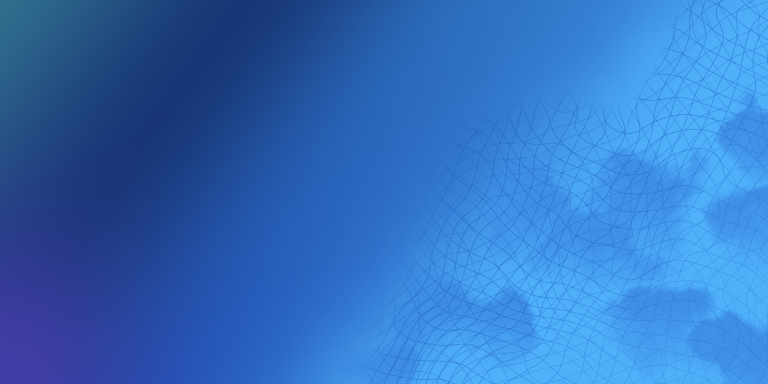
Give the GLSL for this background, as a Shadertoy shader.

```glsl
// Blue abstract backdrop: a diagonal colour ramp with teal and violet corners,
// soft billowing clouds at the lower right, and thin folded nets over them.
// The nets are grids bent by smooth noise; clouds are discs with noisy rims.

#define NET_DENSITY 25.0
#define NET_FOLD 0.17
#define NET_WIDTH 0.0021
#define NET_OPACITY 0.42
#define CLOUD_OPACITY 0.72
#define CLOUD_ROUGHNESS 0.20

const vec3 TEAL   = vec3(0.19, 0.44, 0.56);
const vec3 NAVY   = vec3(0.09, 0.21, 0.46);
const vec3 ROYAL  = vec3(0.15, 0.37, 0.72);
const vec3 AZURE  = vec3(0.23, 0.54, 0.88);
const vec3 SKY    = vec3(0.32, 0.71, 0.99);
const vec3 VIOLET = vec3(0.27, 0.24, 0.66);
const vec3 CLOUD  = vec3(0.22, 0.51, 0.88);
const vec3 THREAD = vec3(0.10, 0.34, 0.72);

// Cloud discs: centre x, centre y, radius
const vec3 PUFFS[10] = vec3[10](
    vec3(1.97, 0.62, 0.11), vec3(1.55, 0.36, 0.15), vec3(1.36, 0.45, 0.13),
    vec3(1.16, 0.15, 0.13), vec3(1.93, 0.06, 0.12), vec3(2.02, 0.40, 0.14),
    vec3(1.70, 0.47, 0.15), vec3(1.32, 0.14, 0.11), vec3(1.74, 0.17, 0.14),
    vec3(1.02, 0.04, 0.10));

float hash(vec2 p) {
    vec3 q = fract(vec3(p.xyx) * 0.1031);
    q += dot(q, q.yzx + 33.33);
    return fract((q.x + q.y) * q.z);
}

float noise(vec2 p) {
    vec2 i = floor(p), f = fract(p);
    vec2 u = f * f * f * (f * (f * 6.0 - 15.0) + 10.0);
    return mix(mix(hash(i), hash(i + vec2(1, 0)), u.x),
               mix(hash(i + vec2(0, 1)), hash(i + vec2(1, 1)), u.x), u.y);
}

float fbm(vec2 p) {
    float sum = 0.0, gain = 0.5;
    for (int i = 0; i < 5; i++) {
        sum += gain * noise(p);
        p = mat2(1.6, 1.2, -1.2, 1.6) * p + 7.3;
        gain *= 0.5;
    }
    return sum;
}

// Ramp across the dark diagonal band, plus the violet corner
vec3 backdrop(vec2 p) {
    float d = dot(p - vec2(0.70, 1.0), vec2(0.79, -0.61));
    vec3 col = mix(NAVY, TEAL, smoothstep(-0.02, -0.62, d));
    vec3 royal = ROYAL + vec3(0.04, 0.11, 0.03) * (p.y - 0.45);
    col = mix(col, royal, smoothstep(-0.06, 0.44, d));
    col = mix(col, AZURE, smoothstep(0.32, 0.95, d));
    return mix(col, VIOLET, 0.95 * exp(-dot(p * p, vec2(9.0, 6.0))));
}

// Puffs are crisp along the top and dissolve downwards
float clouds(vec2 p) {
    vec2 rough = vec2(fbm(p * 7.0), fbm(p * 7.0 + 31.0)) - 0.48;
    vec2 q = p + CLOUD_ROUGHNESS * rough;
    float cover = 0.0;
    for (int i = 0; i < 10; i++) {
        vec2 r = (q - PUFFS[i].xy) / PUFFS[i].z;
        float disc = smoothstep(1.08, 0.72, length(r));
        cover = max(cover, disc * smoothstep(-1.3, 0.5, r.y));
    }
    return cover;
}

// Antialiased lines where the coordinate g crosses whole numbers
float threads(float g, float pixel) {
    float slope = max(length(vec2(dFdx(g), dFdy(g))) / pixel, 1.0);
    float dist = abs(fract(g + 0.5) - 0.5) / slope;
    float soft = max(pixel, NET_WIDTH);
    return (1.0 - smoothstep(0.0, soft, dist)) * NET_WIDTH / soft;
}

float net(vec2 p, float angle, float seed, float pixel) {
    vec2 bend = vec2(noise(p * 3.2 + seed), noise(p * 3.2 + seed + 19.0));
    bend += 0.35 * vec2(noise(p * 8.0 + seed), noise(p * 8.0 - seed));
    float c = cos(angle), s = sin(angle);
    vec2 g = mat2(c, s, -s, c) * (p + NET_FOLD * bend) * NET_DENSITY;
    return max(threads(g.x, pixel), threads(g.y * 0.8, pixel));
}

void mainImage(out vec4 fragColor, in vec2 fragCoord) {
    float pixel = 1.0 / iResolution.y;
    vec2 p = fragCoord / iResolution.xy * vec2(2.0, 1.0);
    vec3 col = backdrop(p);

    // Bright sky beyond the lower right diagonal
    float depth = dot(p - vec2(0.91, 0.0), vec2(0.747, -0.665));
    float glow = smoothstep(-0.20, 0.22, depth + 0.14 * (fbm(p * 4.0) - 0.5));
    col = mix(col, SKY, 0.9 * glow);
    col = mix(col, CLOUD, CLOUD_OPACITY * clouds(p) * smoothstep(-0.12, 0.08, depth));

    // Nets fade in from a slanted left rim and a wavy upper rim
    float rim = 0.05 * (noise(p * 6.0) - 0.5);
    float top = 0.75 + 0.03 * sin(p.x * 14.0) + 0.34 * smoothstep(1.58, 1.85, p.x);
    float area = smoothstep(0.0, 0.13, p.x - 0.885 - 0.36 * p.y + rim)
               * smoothstep(0.0, 0.08, top - p.y + rim);
    float fade = mix(1.0, 0.5, smoothstep(0.15, 0.55, depth));
    float mesh = net(p, 0.5, 3.0, pixel) + 0.7 * net(p, 1.1, 47.0, pixel);
    col = mix(col, THREAD, NET_OPACITY * area * fade * min(mesh, 1.0));

    fragColor = vec4(col, 1.0);
}
```
